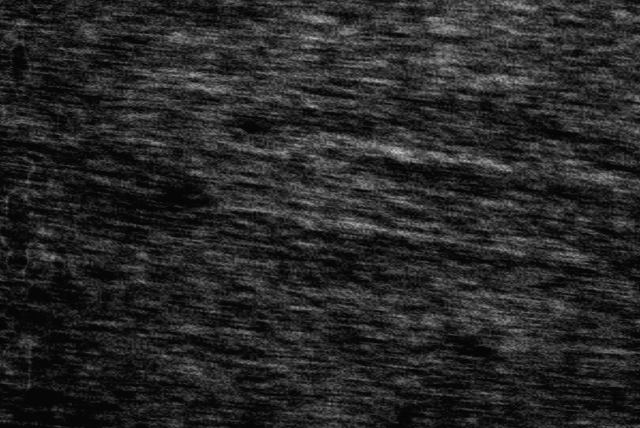
Give the GLSL for this texture, as a Shadertoy shader.

```glsl
// Dark weathered wood: fine slanted fibres, mottling, small knots and pale ridges.

const float MEAN_TONE = 0.147;    // average grey
const float TONE_SPREAD = 0.101;  // grey change per unit of relief
const float TONE_SKEW = 0.12;     // stretches highlights, gathers shadows
const float FLOOR_TONE = 0.022;   // deepest shadow
const int KNOT_COUNT = 7;
const vec2 KNOT_START = vec2(0.27, 0.54);
const vec2 KNOT_STEP = vec2(0.12, 0.16);
const float EDGE_SLOPE = 0.06;    // fibre slope at top and bottom
const float MID_SLOPE = 0.075;    // extra slope across the middle

float hash(vec2 cell) {
    vec3 q = fract(vec3(cell.xyx) * vec3(0.1031, 0.1030, 0.0973));
    q += dot(q, q.yzx + 33.33);
    return fract((q.x + q.y) * q.z);
}

// Value noise, centred on zero with a spread of about one
float noise(vec2 p) {
    vec2 cell = floor(p);
    vec2 f = fract(p);
    f = f * f * (3.0 - 2.0 * f);
    float low = mix(hash(cell), hash(cell + vec2(1, 0)), f.x);
    float high = mix(hash(cell + vec2(0, 1)), hash(cell + vec2(1, 1)), f.x);
    return (mix(low, high, f.y) - 0.5) * 4.66;
}

float bell(float x) {
    return exp(-x * x);
}

// Bends the canvas so that fibres run along x
vec2 alongFibre(vec2 p) {
    float slope = EDGE_SLOPE + MID_SLOPE * bell((p.y - 0.5) / 0.35);
    return vec2(p.x, p.y + slope * (p.x - 0.75));
}

// Long and short fibres, slanted dashes and grit
float fibres(vec2 g) {
    float relief = 0.34 * noise(g * vec2(8.0, 105.0) + 7.3);
    relief += 0.46 * noise(g * vec2(25.0, 190.0) + 41.7);
    vec2 slanted = g + vec2(0.0, 0.14 * g.x);
    relief += 0.36 * noise(slanted * vec2(36.0, 80.0) + 83.1);
    relief += 0.24 * noise(slanted * vec2(13.0, 34.0) + 27.5);
    relief += 0.42 * noise(g * vec2(200.0, 290.0) + 19.9);
    return relief;
}

// Broad light, darker to the left and below
float lighting(vec2 p, vec2 g) {
    float light = 0.85 * (smoothstep(-0.1, 0.8, p.x) - 0.77);
    light += 0.5 * (smoothstep(0.0, 0.8, p.y) - 0.6);
    light += 0.22 * noise(g * vec2(2.2, 12.0) + 3.4);
    light -= 0.9 * bell((g.y - 0.58) / 0.022) * smoothstep(0.42, 0.1, p.x);
    return light;
}

// Dark pits with pale rims on the worn left side
float wornEdge(vec2 p) {
    float field = noise(p * vec2(19.0, 15.0) + 5.2) + 0.4 * noise(p * 41.0);
    float pits = smoothstep(-0.4, -1.0, field);
    float rims = bell((field + 0.1) / 0.3);
    return smoothstep(0.30, 0.03, p.x) * (0.9 * rims - 0.9 * pits);
}

// Knots with a dark core and tail; the first two trail a pale ridge
float knots(vec2 p, vec2 g) {
    float relief = 0.0;
    for (int i = 0; i < KNOT_COUNT; i++) {
        float n = float(i);
        vec2 centre = fract(KNOT_START + n * KNOT_STEP) * vec2(1.5, 1.0);
        float strength = i < 2 ? 1.0 : 0.3 + 0.4 * hash(vec2(n, 9.0));
        vec2 d = p - centre;
        vec2 along = g - alongFibre(centre);

        float halo = exp(-dot(d / vec2(0.040, 0.028), d / vec2(0.040, 0.028)));
        float core = smoothstep(0.017, 0.008, length(d * vec2(0.75, 1.1)));
        float tail = bell((along.y + 0.003) / 0.005)
                   * smoothstep(0.0, 0.01, along.x) * smoothstep(0.10, 0.04, along.x);
        relief -= strength * (1.4 * halo + 2.2 * core + 1.4 * tail);

        if (i < 2) {
            float reach = smoothstep(0.06, 0.28, along.x) * smoothstep(1.15, 0.55, along.x);
            float drift = 0.005 * sin(along.x * 7.0 + n) - 0.025 * along.x;
            float ridge = bell((along.y - drift) / 0.015);
            float trough = bell((along.y - drift + 0.035) / 0.020);
            relief += reach * (1.5 * ridge - 0.6 * trough);
        }
    }
    return relief;
}

void mainImage(out vec4 fragColor, in vec2 fragCoord) {
    vec2 p = fragCoord / iResolution.y;
    vec2 g = alongFibre(p);
    g.y += 0.002 * noise(p * vec2(5.0, 9.0));

    float relief = fibres(g) + lighting(p, g) + wornEdge(p) + knots(p, g);
    relief = max(relief, -4.0);
    relief += TONE_SKEW * (relief * relief - 1.0);
    float tone = MEAN_TONE + TONE_SPREAD * relief;

    // Soft floor keeps shadows from clipping hard
    float above = tone - FLOOR_TONE;
    tone = FLOOR_TONE + 0.5 * (above + sqrt(above * above + 0.0006));
    fragColor = vec4(vec3(clamp(tone, 0.0, 1.0)), 1.0);
}
```
